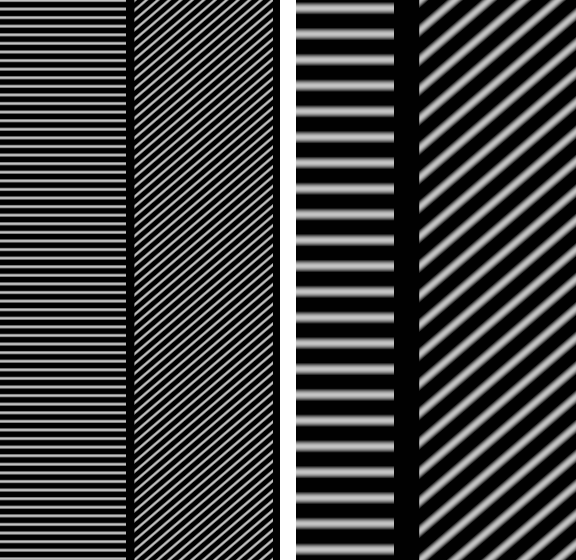
Left, the full canvas; right, a detail of the centre.
This pattern is drawn by a WebGL 1 fragment shader. Its source:

```glsl
precision highp float;

// Two upright panels of soft grey lines on black, parted by narrow bars.
// The left panel is ruled level, the right one on a rising slant. Each line
// is the positive half of a sine wave, so its edges fade smoothly.

uniform vec2 u_resolution;

const float TAU = 6.2831853;

// Wave periods along x and y, each counted over one canvas height
const vec2 LEVEL_PERIODS = vec2(0.0, 65.19);
const vec2 SLANT_PERIODS = vec2(-48.89, 57.04);
const float LEVEL_PHASE = 0.11;  // offset in periods, left panel
const float SLANT_PHASE = 0.0;   // offset in periods, right panel
const float PEAK_GREY = 0.77;    // brightness at the centre of a line
const float BASE_GREY = 0.005;   // brightness of the background

// Panel spans as fractions of the canvas width: left edge, right edge
const vec2 LEFT_PANEL = vec2(-0.1, 0.45);
const vec2 RIGHT_PANEL = vec2(0.48, 0.975);

// Soft parallel lines; p is in canvas heights
float ruledLines(vec2 p, vec2 periods, float phase) {
  return max(0.0, sin(TAU * (dot(p, periods) + phase)));
}

// Coverage of a vertical band, smoothed over one pixel
float bandMask(float x, vec2 span, float pixel) {
  float inside = min(x - span.x, span.y - x);
  return clamp(inside / pixel + 0.5, 0.0, 1.0);
}

void main() {
  vec2 p = gl_FragCoord.xy / u_resolution.y;
  float x = gl_FragCoord.x / u_resolution.x;
  float pixel = 1.0 / u_resolution.x;

  // Each panel shows its own ruling
  float level = ruledLines(p, LEVEL_PERIODS, LEVEL_PHASE) * bandMask(x, LEFT_PANEL, pixel);
  float slant = ruledLines(p, SLANT_PERIODS, SLANT_PHASE) * bandMask(x, RIGHT_PANEL, pixel);

  float grey = mix(BASE_GREY, PEAK_GREY, level + slant);
  gl_FragColor = vec4(vec3(grey), 1.0);
}
```
